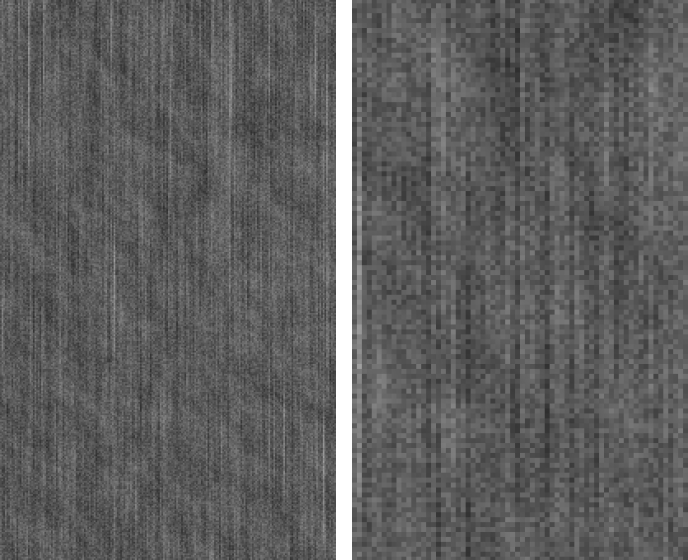
Left, the full canvas; right, a detail of the centre.
Give the GLSL for this texture, as a Shadertoy shader.

```glsl
const float CELLS_PER_HEIGHT = 340.0;
const float BASE_GRAY = 0.351;
const vec2 SLANT = vec2(0.62, -0.785);

float hash(vec2 p) {
    vec3 q = fract(p.xyx * vec3(0.1031, 0.1030, 0.0973));
    q += dot(q, q.yzx + 33.33);
    return fract((q.x + q.y) * q.z);
}

vec2 gradient(vec2 corner) {
    float angle = 6.2832 * hash(corner);
    return vec2(cos(angle), sin(angle));
}

float gradientNoise(vec2 p) {
    vec2 i = floor(p);
    vec2 f = p - i;
    vec2 u = f * f * f * (f * (f * 6.0 - 15.0) + 10.0);
    vec2 e = vec2(0.0, 1.0);
    float low = mix(dot(gradient(i), f), dot(gradient(i + e.yx), f - e.yx), u.x);
    float high = mix(dot(gradient(i + e), f - e), dot(gradient(i + 1.0), f - 1.0), u.x);
    return mix(low, high, u.y);
}

// Long vertical fibres whose brightness drifts along their length
float fibre(float column, float y, float frequency, float seed) {
    float shift = 60.0 * hash(vec2(column, seed));
    return gradientNoise(vec2(column * 7.37 + seed, y * frequency + shift));
}

// Sparse pale threads with tapered ends
float paleThread(float column, float y, float share) {
    float chosen = step(1.0 - share, hash(vec2(column, 91.0)));
    return chosen * smoothstep(0.02, 0.5, fibre(column, y, 2.6, 45.0));
}

// Tone of one tiny cell of the weave
float weave(vec2 cell) {
    float y = cell.y / CELLS_PER_HEIGHT;
    float grain = hash(cell + 17.0) - 0.5;
    float fibres = 0.13 * fibre(cell.x, y, 2.2, 13.0)
                 + 0.07 * fibre(cell.x, y, 11.0, 29.0);
    return 0.145 * grain + fibres + 0.16 * paleThread(cell.x, y, 0.17);
}

// Blend neighbouring cells across a pixel-wide edge
float smoothWeave(vec2 uv, float pixel) {
    vec2 p = uv * CELLS_PER_HEIGHT - 0.5;
    vec2 cell = floor(p);
    float edge = min(pixel * CELLS_PER_HEIGHT, 1.0);
    vec2 t = clamp((p - cell - 0.5) / edge + 0.5, 0.0, 1.0);
    float tone = 0.0;
    for (int k = 0; k < 4; k++) {
        vec2 corner = vec2(k % 2, k / 2);
        vec2 weight = mix(1.0 - t, t, corner);
        tone += weight.x * weight.y * weave(cell + corner);
    }
    return tone;
}

// Soft creases running down to the right
float creases(vec2 uv, vec2 direction) {
    vec2 p = vec2(dot(uv, direction), dot(uv, vec2(-direction.y, direction.x)));
    return 0.065 * gradientNoise(p * vec2(8.0, 19.0) + 5.0)
         + 0.06 * gradientNoise(p * vec2(22.0, 55.0) + 40.0);
}

void mainImage(out vec4 fragColor, in vec2 fragCoord) {
    float pixel = 1.0 / iResolution.y;
    vec2 uv = fragCoord * pixel;
    float gray = BASE_GRAY + smoothWeave(uv, pixel) + creases(uv, SLANT);
    fragColor = vec4(vec3(clamp(gray, 0.0, 1.0)), 1.0);
}
```
